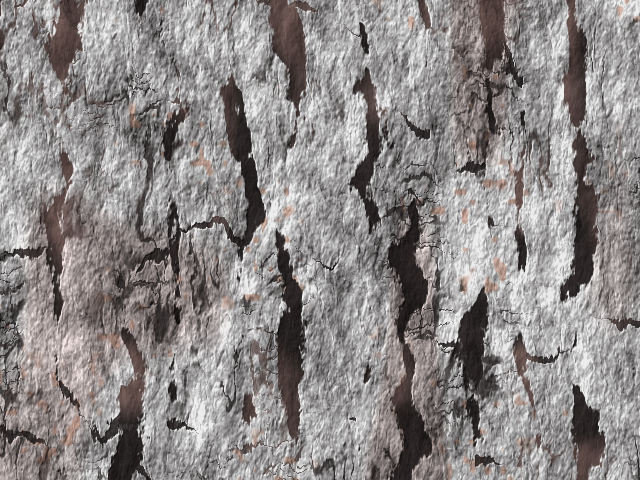
Write a Shadertoy shader that draws this texture.

```glsl
// Weathered tree bark: upright strips split by ragged fissures and broken cross cracks.
// A height field of strips, flaky terraces, creases and grain is lit from the upper left,
// then toned neutral grey with dark brown gaps, faint recesses and small rusty flecks.

float hash(vec2 p) {
    return fract(sin(dot(p, vec2(127.1, 311.7))) * 43758.5453);
}

float noise(vec2 p) {
    vec2 i = floor(p), f = fract(p);
    f = f * f * (3.0 - 2.0 * f);
    return mix(mix(hash(i), hash(i + vec2(1, 0)), f.x),
               mix(hash(i + vec2(0, 1)), hash(i + vec2(1, 1)), f.x), f.y);
}

// x: smooth fractal noise, y: creased fractal noise with sharp valleys
vec2 fractal(vec2 p, float gain) {
    vec2 sum = vec2(0.0);
    float amp = 1.0, total = 0.0;
    for (int i = 0; i < 5; i++) {
        float n = noise(p);
        sum += amp * vec2(n, abs(2.0 * n - 1.0));
        total += amp;
        amp *= gain;
        p = mat2(0.8, 0.6, -0.6, 0.8) * p * 2.0 + 17.3;
    }
    return sum / total;
}

// Thin line along the middle level of a noise field
float crackLine(vec2 p) {
    return 1.0 - smoothstep(0.02, 0.09, abs(noise(p) - 0.5));
}

// Returns height, grain tone, darkness of gaps, and a random value per plate
vec4 bark(vec2 p) {
    float ragged = (fractal(p * vec2(24.0, 11.0) + 40.0, 0.66).x - 0.5) * 0.085;
    vec2 q = p + ragged * vec2(0.5, 0.9);
    float grain = fractal(p * vec2(14.0, 9.0), 0.7).x - 0.5;
    float crease = fractal(q * vec2(17.0, 7.5) + 80.0, 0.72).y - 0.35;

    // Upright fissures: each border wanders and opens or closes along its length
    float u = p.x * 8.0, cell = floor(u), column = cell - 1.0, gap = 1.0;
    for (int i = -1; i <= 1; i++) {
        float k = cell + float(i);
        float border = k + 0.5 * (hash(vec2(k, 3.0)) - 0.5)
                     + 0.4 * (noise(vec2(k * 7.0, p.y * 4.0)) - 0.5)
                     + 0.3 * (noise(vec2(k * 3.0, p.y * 13.0)) - 0.5);
        float dx = u - border;
        float opening = smoothstep(0.38, 0.82, noise(vec2(k * 5.0 + 2.0, p.y * 4.0 + 8.0)));
        gap = min(gap, abs(dx) / 8.0 - 0.03 * opening + 0.008);
        column += step(0.0, dx);
    }
    float fissure = 1.0 - smoothstep(-0.005, 0.003, gap + ragged);

    // Ragged breaks across each strip, fading in and out
    float v = p.y * 2.4 + hash(vec2(column, 9.0)) * 5.0
            + 0.4 * noise(p * vec2(9.0, 4.0) + column) + ragged * 2.0;
    float rowGap = (0.5 - abs(fract(v) - 0.5)) / 2.4;
    float breakWidth = 0.011 * smoothstep(0.4, 0.85, noise(p * vec2(16.0, 7.0) + 5.0));
    float crossBreak = 1.0 - smoothstep(breakWidth - 0.003, breakWidth + 0.001, rowGap);
    fissure = max(fissure, 0.9 * crossBreak);

    // Short fine cracks, across in some patches and along in others
    float across = crackLine(q * vec2(17.0, 58.0))
                 * smoothstep(0.55, 0.75, noise(p * vec2(7.0, 5.0) + 9.0));
    float along = crackLine(q * vec2(44.0, 9.0) + 30.0)
                * smoothstep(0.45, 0.7, noise(p * vec2(9.0, 6.0) + 60.0));
    float crack = max(across, along) * 0.75 * (1.0 - smoothstep(-0.08, 0.1, grain));

    // Flaky layers as terraces
    float level = fractal(q * vec2(9.0, 4.0) + 70.0, 0.55).x * 7.0;
    float flakes = floor(level) + smoothstep(0.0, 0.25, fract(level));

    float height = 0.7 * grain + 0.4 * crease + 0.06 * flakes - 0.1 * fissure - 0.06 * crack
                 + 0.05 * noise(p * vec2(80.0, 18.0));
    return vec4(height, 0.5 * grain + 0.55 * crease,
                max(fissure, crack), hash(vec2(column, floor(v))));
}

void mainImage(out vec4 fragColor, in vec2 fragCoord) {
    vec2 p = fragCoord / iResolution.y;
    vec4 surface = bark(p);
    float towardLight = bark(p + vec2(-0.0025, 0.0025)).x;
    float light = clamp((surface.x - towardLight) * 2.7, -0.34, 0.3);

    // Grey tone of the plates
    float tone = 0.63 + light + surface.y
               + 0.2 * (noise(p * vec2(8.0, 3.5) + 11.0) - 0.5)
               + 0.1 * (surface.w - 0.5)
               + 0.17 * (noise(p * vec2(180.0, 165.0)) - 0.5);
    float recess = smoothstep(0.58, 0.76, noise(p * vec2(7.0, 2.5) + 20.0));
    tone = clamp(tone * (1.0 - 0.13 * recess), 0.08, 0.93);
    vec3 color = tone + vec3(0.012, -0.004, -0.004) * (1.0 - tone);

    // Faint warm recesses and rusty flecks
    color *= mix(vec3(1.0), vec3(1.04, 0.98, 0.97), recess);
    float fleck = smoothstep(0.74, 0.88, noise(p * vec2(62.0, 50.0) + 3.0) + 0.4 * surface.y)
                * smoothstep(0.55, 0.75, noise(p * 7.0 + 33.0));
    color = mix(color, vec3(0.6, 0.42, 0.34) * (0.5 + 0.8 * tone), 0.55 * fleck);

    // Dark gaps with some red-brown inner bark
    float rust = smoothstep(0.52, 0.78, noise(p * vec2(11.0, 5.0) + 50.0));
    vec3 inner = mix(vec3(0.125, 0.106, 0.104), vec3(0.34, 0.265, 0.25), rust)
               * (1.0 + 1.3 * surface.y) + 0.12 * light;
    color = mix(color, inner, surface.z * 0.95);

    fragColor = vec4(clamp(color, 0.0, 1.0), 1.0);
}
```
